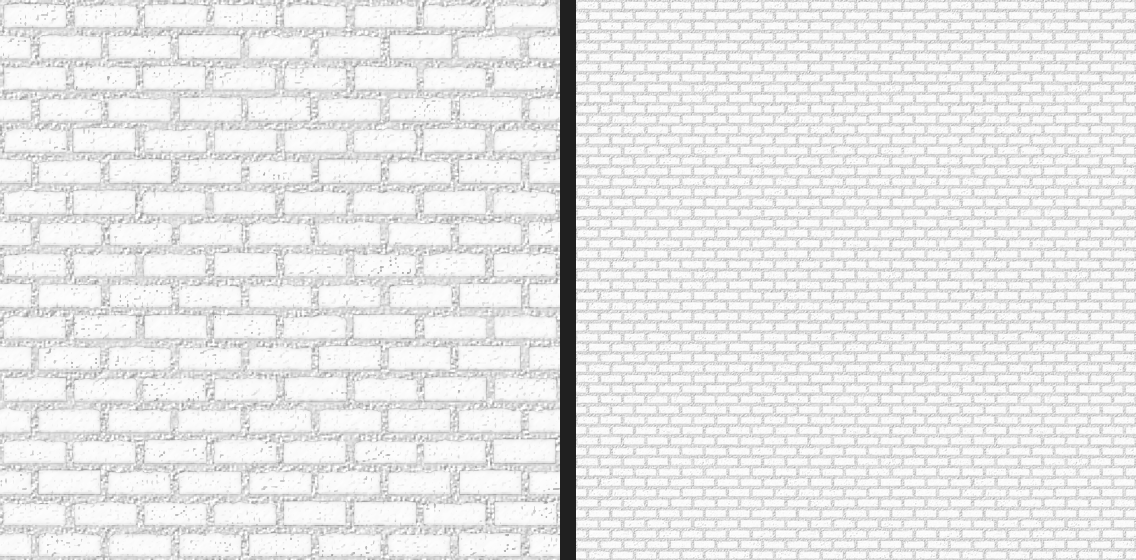
Left: one tile. Right: repeated 3 by 3.
Write a Shadertoy shader that draws this texture.

```glsl
// White painted brick wall: 18 rows of 8 bricks in running bond with rough mortar.
// Each brick is a rounded box whose top edge is worn by noise; embossed grain
// gives relief. All noise lattices wrap, so the canvas tiles on both axes.

const vec2 BRICKS = vec2(8.0, 18.0);           // repeats across and down
const vec2 HALF_BRICK = vec2(0.0556, 0.0218);  // half size, canvas units
const float PAINT = 0.985;
const float MORTAR = 0.855;

float hash(vec2 p) {
    vec3 q = fract(p.xyx * 0.1031);
    q += dot(q, q.yzx + 33.33);
    return fract((q.x + q.y) * q.z);
}

// Value noise that repeats after a whole number of lattice cells
float noise(vec2 uv, vec2 period, float seed) {
    vec2 p = uv * period;
    vec2 i = floor(p);
    vec2 f = fract(p);
    f = f * f * (3.0 - 2.0 * f);
    vec2 a = mod(i, period) + seed;
    vec2 b = mod(i + 1.0, period) + seed;
    return mix(mix(hash(a), hash(vec2(b.x, a.y)), f.x),
               mix(hash(vec2(a.x, b.y)), hash(b), f.x), f.y);
}

// Slope of the noise along the light direction
float emboss(vec2 uv, vec2 period, float seed) {
    vec2 o = vec2(0.5, -0.5) / period;
    return noise(uv + o, period, seed) - noise(uv - o, period, seed);
}

float roundBox(vec2 p, vec2 halfSize, float radius) {
    vec2 q = abs(p) - halfSize + radius;
    return length(max(q, 0.0)) + min(max(q.x, q.y), 0.0) - radius;
}

// Signed distance to a brick with chipped top and slightly uneven sides
float wornBrick(vec2 p, vec2 uv, float wear, vec2 id) {
    float wave = noise(uv, vec2(72.0, 36.0), 11.0);
    float chips = noise(uv, vec2(190.0, 90.0), 47.0);
    float side = p.x / HALF_BRICK.x;
    float slump = mix(0.3, 1.0, hash(id + (side > 0.0 ? 61.0 : 83.0)));
    float corner = slump * pow(min(abs(side), 1.1), 5.0);
    float dip = wear * (0.0055 * wave + 0.0022 * chips + 0.0045 * corner);
    p.y += dip * smoothstep(-0.6, 0.9, p.y / HALF_BRICK.y);
    p.x += 0.0022 * wear * (noise(uv, vec2(80.0, 130.0), 29.0) - 0.5);
    return roundBox(p, HALF_BRICK, mix(0.0012, 0.0035, wear));
}

// Rough mortar, smoother and lighter in patches
float mortarTone(vec2 uv) {
    float patches = noise(uv, vec2(40.0, 54.0), 5.0);
    float grain = emboss(uv, vec2(256.0), 17.0);
    float fine = emboss(uv, vec2(384.0), 71.0);
    float rough = mix(0.28, 0.11, smoothstep(0.45, 0.85, patches));
    return MORTAR + 0.05 * (patches - 0.5) + rough * (grain + 0.4 * fine);
}

// Painted face: faint diagonal strokes and scattered pits
float paintTone(vec2 uv, float pitting) {
    vec2 diagonal = vec2(uv.x + uv.y, uv.x - uv.y);
    float strokes = noise(diagonal, vec2(64.0, 180.0), 37.0) - 0.5;
    float cluster = smoothstep(0.4, 0.85, noise(uv, vec2(44.0, 64.0), 53.0));
    float pits = smoothstep(0.24, 0.65, emboss(uv, vec2(230.0, 280.0), 91.0));
    return PAINT + 0.018 * strokes - pits * (0.04 + pitting * cluster);
}

void mainImage(out vec4 fragColor, in vec2 fragCoord) {
    vec2 uv = fragCoord / iResolution.xy;
    float pixel = 1.0 / min(iResolution.x, iResolution.y);

    // Running bond: even rows, counted from the bottom, shift by half a brick
    vec2 grid = uv * BRICKS;
    float row = floor(grid.y);
    grid.x += 0.5 * (1.0 - mod(row, 2.0));
    vec2 id = vec2(mod(floor(grid.x), BRICKS.x), row);
    vec2 p = (fract(grid) - 0.5) / BRICKS;
    p.x -= 0.003 * (hash(id + 7.0) - 0.5);
    p.y -= 0.0004;

    float wear = mix(0.15, 1.0, smoothstep(0.0, 0.6, hash(id + 19.0)));
    float pitting = mix(0.06, 0.28, pow(hash(id + 31.0), 2.0));
    float d = wornBrick(p, uv, wear, id);

    // Smooth ledge of shade in the mortar under each brick
    float below = -HALF_BRICK.y - p.y;
    float ledge = smoothstep(0.0, 0.001, below) * (1.0 - smoothstep(0.003, 0.0055, below));
    ledge *= 1.0 - smoothstep(-0.003, 0.001, abs(p.x) - HALF_BRICK.x);
    float mortar = mix(mortarTone(uv), 0.83, 0.7 * ledge);

    // Paint darkens softly towards its rim
    float rimNoise = noise(uv, vec2(110.0, 130.0), 67.0);
    float paint = paintTone(uv, pitting) - 0.085 * exp(min(d, 0.0) / 0.003) * (0.4 + rimNoise);

    float soft = max(pixel, 0.0011);
    float tone = mix(paint, mortar, smoothstep(-soft, soft, d));

    // Thin broken outline, crisper on unworn bricks, plus a line above the base
    float lineWidth = max(0.0011, 0.6 * pixel);
    float outline = exp(-pow((d - 0.0004) / lineWidth, 2.0));
    tone -= outline * mix(0.13, 0.055, wear) * (0.5 + rimNoise);
    float baseLine = exp(-pow((below + 0.0028) / lineWidth, 2.0));
    tone -= 0.05 * baseLine * smoothstep(0.0, 0.002, -d) * rimNoise;

    fragColor = vec4(vec3(clamp(tone, 0.62, 0.995)), 1.0);
}
```
